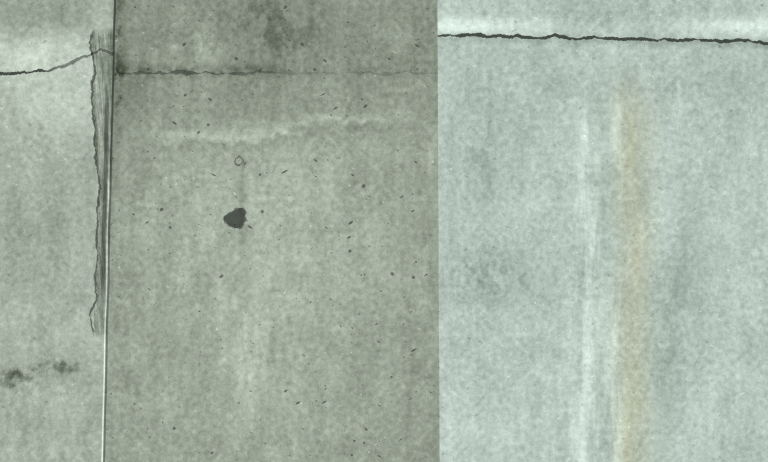
This texture is drawn by a Shadertoy shader. Its source:

```glsl
// Weathered concrete wall: three cast panels split by two vertical joints.
// Gradient noise gives mottling, grain and drips; Gaussian masks place stains,
// and noise-bent distance lines draw the cracks and the broken joint.

vec2 hash2(vec2 p) {
    vec3 q = fract(p.xyx * vec3(0.1031, 0.1030, 0.0973));
    q += dot(q, q.yzx + 33.33);
    return fract((q.xx + q.yz) * q.zy);
}

float gradientNoise(vec2 p) {
    vec2 i = floor(p), f = p - i, u = f * f * (3.0 - 2.0 * f);
    vec4 c;
    for (int k = 0; k < 4; k++) {
        vec2 o = vec2(k & 1, k >> 1);
        c[k] = dot(hash2(i + o) * 2.0 - 1.0, f - o);
    }
    return mix(mix(c.x, c.y, u.x), mix(c.z, c.w, u.x), u.y);
}

float fbm(vec2 p) {
    float sum = 0.0, amp = 1.0;
    for (int k = 0; k < 5; k++) {
        sum += amp * gradientNoise(p);
        p = mat2(1.6, 1.2, -1.2, 1.6) * p + 7.3;
        amp *= 0.58;
    }
    return sum;
}

float band(float x, float center, float width) {
    float d = (x - center) / width;
    return exp(-d * d);
}

float blob(vec2 p, float x, float y, float rx, float ry) {
    return band(p.x, x, rx) * band(p.y, y, ry);
}

float span(float x, float a, float b, float soft) {
    return smoothstep(a - soft, a + soft, x) * (1.0 - smoothstep(b - soft, b + soft, x));
}

// Anti-aliased line of half width w at distance d
float stroke(float d, float w, float px) {
    return 1.0 - smoothstep(w - px, w + px, abs(d));
}

// Sparse pits, one candidate per jittered cell
float pits(vec2 p, float cells, float density, float px) {
    vec2 q = p * cells, id = floor(q), s = hash2(id + 71.0), t = hash2(id + 19.0);
    vec2 d = q - id - 0.25 - 0.5 * t;
    d.x += d.y * (t.x - t.y) * 2.0;
    return step(1.0 - density, s.x) * stroke(length(d), 0.03 + 0.11 * s.y * s.y, px * cells);
}

void mainImage(out vec4 fragColor, in vec2 fragCoord) {
    vec2 p = fragCoord / iResolution.xy * vec2(1.67, 1.0);
    float px = 0.8 / iResolution.y;

    // Shared noise layers
    float mottle = fbm(p * 6.0), grime = fbm(p * vec2(26.0, 19.0) + 40.0);
    float drip = fbm(p * vec2(24.0, 3.0) + 5.0), rough = fbm(p * 34.0 + 80.0);
    float wobble = fbm(vec2(p.x * 22.0, 3.0));
    float dirty = smoothstep(-0.3, 0.4, grime), wet = smoothstep(-0.3, 0.3, drip);

    // Panels
    float edge = p.x - 0.226 - 0.024 * p.y - 0.003 * gradientNoise(vec2(p.y * 9.0, 2.0));
    float left = 1.0 - smoothstep(-px, px, edge);
    float right = smoothstep(-px, px, p.x - 0.956 + 0.005 * p.y), middle = 1.0 - left - right;
    vec3 col = vec3(0.655, 0.700, 0.645) * left + vec3(0.613, 0.653, 0.595) * middle
             + vec3(0.715, 0.776, 0.738) * right;
    float tone = 0.05 * mottle + 0.06 * grime + 0.10 * fbm(p * 85.0 + 9.0) + 0.05 * drip;

    // Left panel: pale repair near the crack, dark smear low down
    float l = 0.13 * blob(p, 0.10, 0.88, 0.16, 0.045) + 0.09 * blob(p, 0.12, 0.78, 0.11, 0.06);
    l -= 0.08 * blob(p, 0.06, 0.97, 0.15, 0.05) + 0.09 * blob(p, 0.08, 0.5, 0.1, 0.12) * dirty;
    l -= 0.3 * band(p.y - 0.15 * p.x - 0.03 * rough, 0.185, 0.018) * dirty * span(p.x, 0.0, 0.18, 0.03);

    // Middle panel: dirty top, lighter heart, pale arc
    float m = -0.06 * smoothstep(0.66, 0.80, p.y + 0.04 * mottle);
    m -= 0.04 * (band(p.x, 0.25, 0.06) + smoothstep(0.75, 0.95, p.x) * (1.0 - p.y));
    m += 0.05 * blob(p, 0.60, 0.46, 0.22, 0.25) + 0.07 * blob(p, 0.54, 0.23, 0.06, 0.1) * (0.7 + drip);
    m += (0.16 * blob(p, 0.445, 0.905, 0.07, 0.045) - 0.18 * blob(p, 0.58, 0.94, 0.12, 0.08)) * dirty;
    float arcY = 0.705 + 0.04 * smoothstep(0.54, 0.72, p.x) + 0.02 * rough;
    m += span(p.x, 0.33, 0.88, 0.05) * (0.07 * band(p.y, arcY, 0.011) - 0.08 * dirty * band(p.y, arcY - 0.024, 0.015));

    // Right panel: white lip, blotches, drips and a rusty run
    float r = 0.16 * band(p.y, 0.943, 0.02) * (0.55 + 0.45 * cos((p.x - 1.0) * 9.5));
    r -= 0.06 * blob(p, 1.36, 0.97, 0.14, 0.04) + 0.05 * band(p.y, 0.81, 0.08) * wet;
    r -= 0.2 * dirty * (blob(p, 1.05, 0.40, 0.09, 0.06) + blob(p, 1.29, 0.40, 0.035, 0.035)
       + 0.6 * blob(p, 1.46, 0.32, 0.06, 0.22) + 0.5 * blob(p, 1.04, 0.66, 0.09, 0.14));
    float run = span(p.y, -0.1, 0.80, 0.08);
    r += run * 0.08 * (band(p.x, 1.28, 0.035) + band(p.x, 1.34, 0.015)) * wet;
    float rust = run * band(p.x, 1.375 + 0.012 * mottle, 0.038) * (0.75 + 0.5 * drip);
    col -= right * rust * vec3(0.0, 0.035, 0.09);
    tone += left * l + middle * m + right * r;

    // Horizontal cracks and their soot
    float leftD = p.y - 0.843 - 0.045 * smoothstep(0.08, 0.23, p.x) - 0.011 * wobble;
    float midD = p.y - 0.842 - 0.008 * wobble;
    float rightD = p.y - 0.924 + 0.019 * (p.x - 0.95) - 0.009 * wobble;
    float fade = 1.0 - 0.65 * smoothstep(0.48, 0.65, p.x);
    float crack = left * stroke(leftD, 0.003 + 0.004 * rough, px) * (1.0 - 0.4 * smoothstep(0.09, 0.13, p.x));
    crack += middle * 0.6 * stroke(midD, 0.002 + 0.006 * rough, px) * fade;
    crack += right * stroke(rightD, 0.003 + 0.004 * rough, px);
    tone -= middle * 0.2 * band(midD, 0.004, 0.013) * fade * dirty + right * 0.07 * band(rightD, -0.006, 0.008);

    // Hole, ring, streak between them, scattered pits
    vec2 h = (p - vec2(0.511, 0.528)) / vec2(0.028, 0.023);
    float dirt = 0.75 * (1.0 - smoothstep(0.75, 1.0, length(h) + 0.5 * rough + 0.3 * max(0.0, -h.x)));
    dirt += 0.5 * stroke(length(p - vec2(0.52, 0.652)) - 0.011 + 0.01 * rough, 0.002 + 0.004 * grime, px);
    tone -= 0.08 * band(p.x, 0.526 + 0.006 * rough, 0.007) * span(p.y, 0.45, 0.66, 0.04);
    dirt += (0.55 * pits(p, 36.0, 0.16, px) + 0.4 * pits(p + 3.7, 63.0, 0.12, px)) * (0.3 + 0.7 * middle);
    tone += 0.12 * pits(p + 8.1, 55.0, 0.05, px);

    // Broken joint: ragged strip, dark edges, bright fin
    float broken = span(p.y, 0.28, 0.93, 0.012), high = smoothstep(0.55, 0.85, p.y);
    float width = 0.026 + 0.02 * high + 0.012 * band(p.y, 0.32, 0.03) + 0.012 * fbm(vec2(p.y * 16.0, 8.0));
    float shards = fbm(vec2(edge * 90.0 + p.y * 8.0, p.y * 7.0));
    tone -= broken * span(edge, -width, 0.0, px) * (0.12 + 0.28 * shards + 0.06 * high);
    crack += 0.7 * broken * stroke(edge + width, 0.002 + 0.004 * rough, px);
    crack += stroke(edge, 0.0022, px) * (0.55 + 0.35 * high);
    crack += 0.55 * stroke(edge + 0.012, 0.004, px) * span(p.y, 0.36, 0.80, 0.04);
    tone += 0.22 * stroke(edge + 0.004, 0.0018, px) * (1.0 - high);
    tone -= 0.26 * band(edge, 0.01, 0.014) * high * dirty;

    col += tone * vec3(1.0, 1.03, 1.02);
    fragColor = vec4(mix(col, vec3(0.20, 0.22, 0.20), clamp(0.85 * crack + dirt, 0.0, 0.92)), 1.0);
}
```
